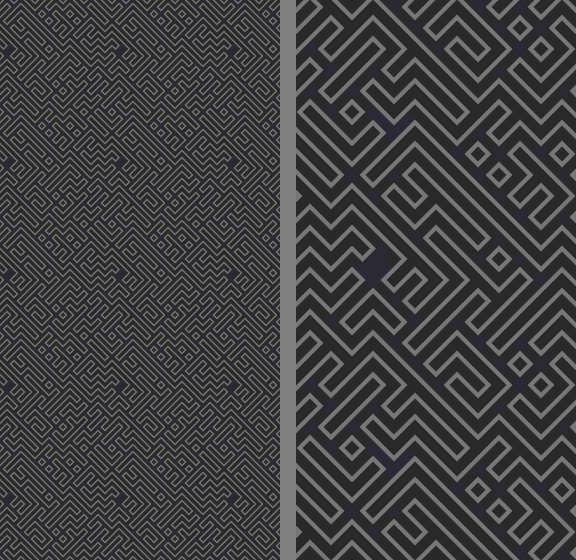
Left: the whole. Right: its middle third, enlarged.
A WebGL 2 fragment shader for this pattern:

```glsl
#version 300 es
precision highp float;
// Dark diagonal maze of outlined blocks, repeating in square tiles.

#define TILES_ACROSS 2.5
#define CELLS 16.0          // lattice cells along a tile side
#define PATCH 4.0           // cells sharing a preferred direction
#define STRAIGHTNESS 0.15   // 0 = fully random, 0.5 = straight patches
#define BREAKS 0.12         // share of joints cut to close the shapes
#define HALF_LINE 0.143     // in block widths
#define TINT_INSET 0.24     // dark rim left around tinted junctions
#define LINE_COLOR vec3(0.465)
#define GROUND_COLOR vec3(0.16)
#define HOLLOW_COLOR vec3(0.168, 0.16, 0.212)

uniform vec2 u_resolution;
out vec4 fragColor;

float hash(vec2 p) {
    return fract(sin(dot(p, vec2(127.1, 311.7))) * 4375.85);
}

// The same map turns lattice points into block indices and, halved, back.
vec2 diagonal(vec2 p) {
    return vec2(p.x + p.y, p.x - p.y);
}

// Shortest offset from a lattice point, wrapped around the tile.
vec2 wrappedOffset(vec2 p, vec2 center) {
    return mod(p - center + 0.5 * CELLS, CELLS) - 0.5 * CELLS;
}

// Ring number of a block around a center: 0 is the center block.
float ringOf(vec2 offset) {
    vec2 r = abs(diagonal(offset));
    return max(r.x, r.y);
}

// Two wide gaps, two blocks a side: a diamond, and a heart notched at its top.
bool isHollow(vec2 p) {
    vec2 heart = wrappedOffset(p, vec2(2.0, 0.5));
    float diamondRing = ringOf(wrappedOffset(p, vec2(1.0, 7.5)));
    return diamondRing < 0.75 || (ringOf(heart) < 0.75 && heart.y > -0.25);
}

// True for blocks inside a shape, false for the gaps between shapes.
bool isInside(vec2 block) {
    vec2 p = 0.5 * diagonal(block);
    if (isHollow(p)) return false;

    // Small lone squares, stepping diagonally through the tile.
    for (int i = 0; i < 3; i++) {
        vec2 center = vec2(7.0, 7.0) + float(i) * vec2(2.0, 6.0);
        float ring = ringOf(wrappedOffset(p, center));
        if (ring < 1.5) return ring < 0.5;
    }

    // Even points are always inside, odd points always gaps.
    vec2 odd = mod(block, 2.0);
    if (abs(odd.x - odd.y) < 0.5) return odd.x < 0.5;

    // Each even point joins one of its two forward neighbors.
    vec2 owner = mod(0.5 * diagonal(block - odd), CELLS);
    float side = step(0.5, hash(floor(owner / PATCH) + 41.0));
    float chance = mix(0.5 - STRAIGHTNESS, 0.5 + STRAIGHTNESS, side);
    bool joinsAlongX = hash(owner + 7.0) < chance;
    bool joined = joinsAlongX == (odd.x > 0.5);
    return joined && hash(owner + 23.0) > BREAKS;
}

void main() {
    // Tile coordinates hang from the top edge.
    vec2 fromTop = vec2(gl_FragCoord.x, u_resolution.y - gl_FragCoord.y);
    float scale = TILES_ACROSS * CELLS / u_resolution.x;
    vec2 p = diagonal(fromTop * scale);
    float pixel = scale * sqrt(2.0);

    vec2 block = floor(p + 0.5);
    vec2 local = p - block;
    bool inside = isInside(block);

    // Mitred distance to the nearest block of the other kind.
    float edge = 1.0;
    float openSides = 0.0;
    for (int y = -1; y <= 1; y++) {
        for (int x = -1; x <= 1; x++) {
            vec2 neighbor = vec2(x, y);
            if (isInside(block + neighbor) != inside) {
                vec2 gap = max(abs(local - neighbor) - 0.5, 0.0);
                edge = min(edge, max(gap.x, gap.y));
            } else if (abs(x) + abs(y) == 1) {
                openSides += 1.0;
            }
        }
    }

    // Tint the hollows and the junctions of the gaps.
    bool junction = !inside && openSides > 2.5;
    float tint = junction ? smoothstep(TINT_INSET, TINT_INSET + 0.1, edge) : 0.0;
    if (isHollow(0.5 * diagonal(block))) tint = 1.0;
    vec3 color = mix(GROUND_COLOR, HOLLOW_COLOR, tint);

    // Outline.
    float line = clamp((HALF_LINE - edge) / pixel + 0.5, 0.0, 1.0);
    color = mix(color, LINE_COLOR, line);
    fragColor = vec4(color, 1.0);
}
```
